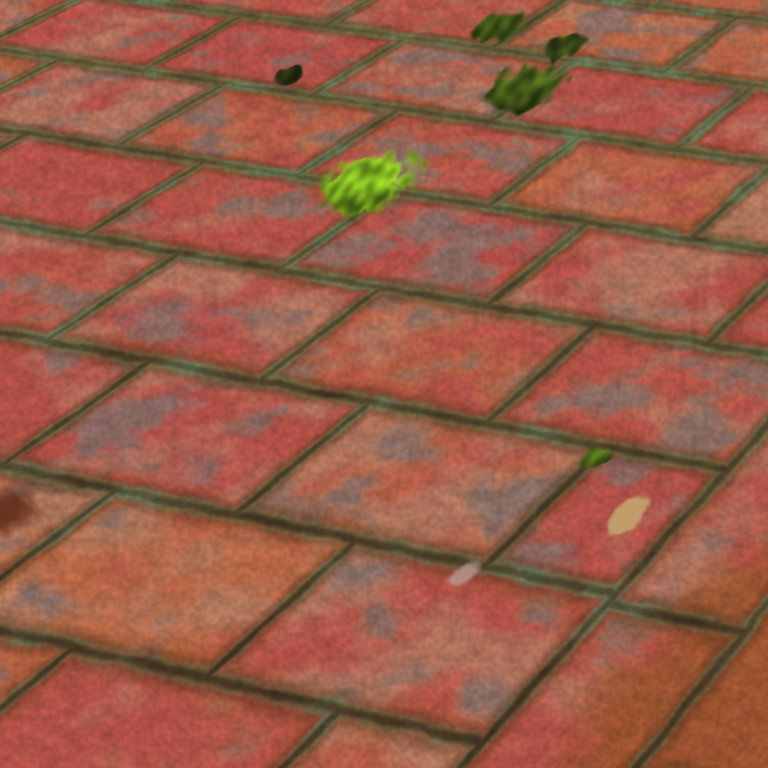
This texture is drawn by a WebGL 2 fragment shader. Its source:

```glsl
#version 300 es
precision highp float;

uniform vec2 u_resolution;
out vec4 outColor;

const vec3 RED = vec3(0.69, 0.31, 0.28);
const vec3 ORANGE = vec3(0.71, 0.40, 0.27);
const vec3 BUFF = vec3(0.68, 0.48, 0.38);
const vec3 GREY = vec3(0.51, 0.42, 0.40);
const vec3 RUST = vec3(0.59, 0.32, 0.17);
const vec3 SOIL = vec3(0.25, 0.18, 0.12);
const vec3 MOSS = vec3(0.42, 0.41, 0.26);

float hash(vec2 p) {
  return fract(sin(dot(p, vec2(127.1, 311.7))) * 43758.5);
}

vec2 gradient(vec2 cell) {
  float angle = 6.2832 * hash(cell);
  return vec2(cos(angle), sin(angle));
}

float gradientNoise(vec2 p) {
  vec2 i = floor(p), f = fract(p);
  vec2 s = f * f * f * (f * (f * 6.0 - 15.0) + 10.0);
  vec2 e = vec2(0.0, 1.0);
  float low = mix(dot(gradient(i), f), dot(gradient(i + e.yx), f - e.yx), s.x);
  float high = mix(dot(gradient(i + e), f - e), dot(gradient(i + 1.0), f - 1.0), s.x);
  return mix(low, high, s.y);
}

float fbm(vec2 p) {
  float sum = 0.0, amp = 0.7;
  for (int k = 0; k < 4; k++) {
    sum += amp * gradientNoise(p);
    p = mat2(1.6, 1.2, -1.2, 1.6) * p + 3.7;
    amp *= 0.5;
  }
  return sum;
}

float boxDistance(vec2 p, vec2 halfSize) {
  vec2 d = abs(p) - halfSize;
  return length(max(d, 0.0)) + min(max(d.x, d.y), 0.0);
}

// Distance from a tilted ellipse centre, 1 on its rim
float ellipse(vec2 p, vec2 centre, vec2 radii, float angle) {
  float c = cos(angle), s = sin(angle);
  return length(mat2(c, -s, s, c) * (p - centre) / radii);
}

// Perspective: x in brick widths from the kerb, y in courses
vec2 toPaving(vec2 p) {
  float depth = 2.229 - p.y;
  float along = ((p.x - 2.604) / depth + 0.9) / 0.207;
  return vec2(2.0 * along, (2.0 * p.x + 8.562 * p.y - 1.539) / depth);
}

// Running bond left of the kerb, lengthwise strips right of it: distance, id
vec3 brickLayout(vec2 p) {
  if (p.x < 0.0) {
    float course = floor(p.y);
    float x = 0.5 * (p.x + mod(course, 2.0));
    vec2 local = vec2(2.0 * fract(x) - 1.0, fract(p.y) - 0.5);
    return vec3(max(boxDistance(local, vec2(1.0, 0.5)), p.x), floor(x), course);
  }
  float strip = floor(p.x);
  float y = 0.5 * (p.y - 0.93 + 0.9 * strip);
  vec2 local = vec2(fract(p.x) - 0.5, 2.0 * fract(y) - 1.0);
  return vec3(boxDistance(local, vec2(0.5, 1.0)), 20.0 + strip, floor(y));
}

vec3 brickColor(vec2 p, vec2 id, float inset) {
  float tone = hash(id + 4.0);
  float patches = fbm(p * vec2(1.1, 1.7) + id * 7.3);
  float blotch = fbm(p * vec2(1.5, 2.4) - id * 5.1);
  vec3 color = mix(RED, ORANGE, smoothstep(0.2, 0.9, tone + 0.9 * blotch));
  color = mix(color, BUFF, 0.8 * smoothstep(-0.1, 0.4, patches + 0.5 * hash(id) - 0.25));
  color = mix(color, GREY, 0.85 * smoothstep(0.05, 0.4, blotch + 0.4 * hash(id + 9.0) - 0.2));
  color = mix(color, RUST, 0.45 * (1.0 - smoothstep(0.03, 0.2, inset + 0.15 * patches)));
  float rust = smoothstep(0.35, 0.75, p.x + 0.5 * patches) * step(0.0, p.x);
  return mix(color, RUST, 0.85 * rust);
}

vec3 jointColor(vec2 p, float inset) {
  float growth = fbm(p * 1.6 + 11.0);
  vec3 moss = mix(MOSS, vec3(0.39, 0.47, 0.34), smoothstep(0.0, 0.35, growth));
  float core = smoothstep(0.055, 0.005, inset) * (0.85 - 0.09 * clamp(p.y, 0.0, 6.0));
  return mix(moss, SOIL, clamp(core - 0.6 * growth, 0.0, 1.0));
}

void main() {
  vec2 uv = gl_FragCoord.xy / u_resolution;
  vec2 p = toPaving(uv);
  vec2 wobble = 0.03 * vec2(fbm(p * 3.0), fbm(p * 3.0 + 20.0));
  vec3 brick = brickLayout(p + wobble);
  float inset = -brick.x;

  // Bricks, worn edges and mossy joints
  float joint = 0.045 + 0.005 * clamp(p.y, 0.0, 6.0) + 0.035 * fbm(p * 4.0);
  float soft = 0.018 + length(fwidth(p));
  float face = smoothstep(joint - soft, joint + soft, inset);
  vec3 color = mix(jointColor(p, inset), brickColor(p, brick.yz, inset), face);
  color *= 1.0 - 0.2 * face * smoothstep(joint + 0.09, joint, inset);
  color *= 1.0 + 0.18 * fbm(uv * vec2(38.0, 52.0)) + 0.12 * gradientNoise(uv * 130.0);

  // Loose leaf, pale chip and dark stain
  float ragged = 0.5 * fbm(uv * 28.0);
  float leaf = ellipse(uv, vec2(0.82, 0.33), vec2(0.038, 0.018), 0.75) + ragged;
  float chip = ellipse(uv, vec2(0.603, 0.251), vec2(0.026, 0.012), 0.5) + ragged;
  float stain = ellipse(uv, vec2(0.01, 0.333), vec2(0.045, 0.03), 0.3) + ragged;
  color = mix(color, vec3(0.76, 0.61, 0.42), smoothstep(1.1, 0.7, leaf));
  color = mix(color, vec3(0.72, 0.60, 0.58), 0.8 * smoothstep(1.1, 0.5, chip));
  color = mix(color, vec3(0.36, 0.16, 0.09), 0.85 * smoothstep(1.2, 0.4, stain));

  // Weeds: centre, radius, brightness
  vec4 weeds[6] = vec4[6](vec4(0.475, 0.759, 0.068, 1.0), vec4(0.684, 0.884, 0.052, 0.3),
    vec4(0.651, 0.964, 0.036, 0.3), vec4(0.732, 0.937, 0.03, 0.15),
    vec4(0.378, 0.902, 0.022, 0.0), vec4(0.776, 0.405, 0.022, 0.4));
  float blades = gradientNoise(mat2(0.8, 0.6, -0.6, 0.8) * uv * vec2(75.0, 40.0));
  for (int k = 0; k < 6; k++) {
    vec4 weed = weeds[k];
    float rim = ellipse(uv, weed.xy, weed.z * vec2(1.0, 0.5), 0.35) + ragged + 0.5 * blades;
    vec3 leafColor = mix(vec3(0.16, 0.19, 0.08), vec3(0.48, 0.67, 0.12), weed.w);
    leafColor *= 1.0 + 0.8 * blades + 6.0 * (uv.y - weed.y);
    color = mix(color, leafColor, smoothstep(1.15, 0.75, rim));
  }
  outColor = vec4(clamp(color, 0.0, 1.0), 1.0);
}
```
